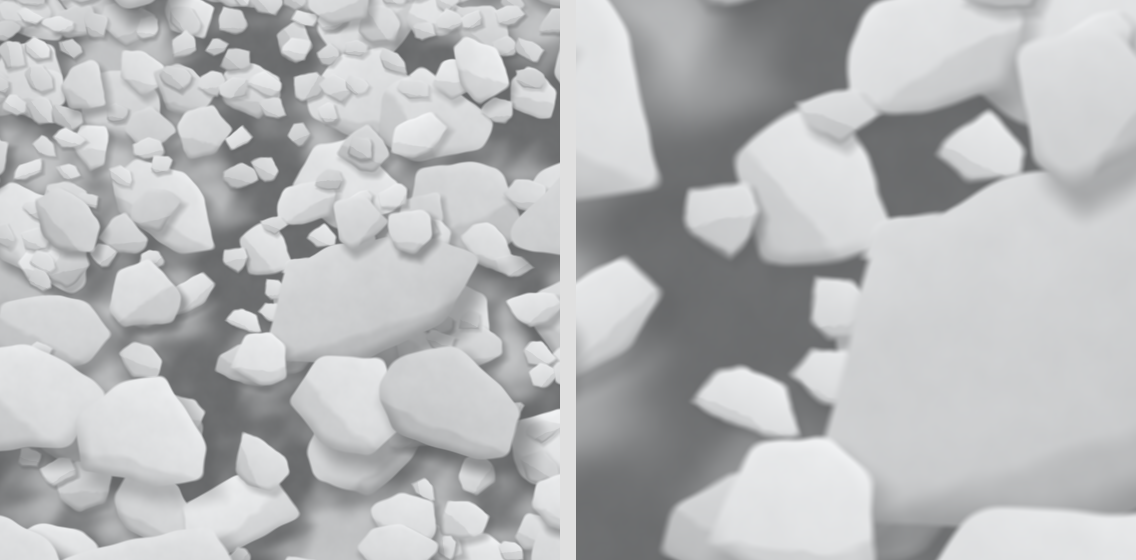
Left: the whole. Right: its middle third, enlarged.
A WebGL 1 fragment shader for this texture:

```glsl
precision highp float;
// Draws a heap of pale, softly lit broken stones with dark gaps between them.

uniform vec2 u_resolution;

const float TAU = 6.2831853;
const float EDGE_SOFTNESS = 0.0028;      // in canvas units
const float SHADOW_TONE = 0.38;
const float GROUND_DARK = 0.43;
const float GROUND_PALE = 0.76;
const float STONE_DARK = 0.805;
const float STONE_PALE = 0.895;
const vec2 SHADOW_SHIFT = vec2(0.07, -0.09); // in cells
const vec3 COOL_TINT = vec3(-0.004, 0.001, 0.006);

float hash(vec2 p) {
  return fract(sin(dot(p, vec2(127.1, 311.7))) * 43758.545);
}

// Layered sines, roughly -1 to 1.
float waves(vec2 p) {
  float sum = 0.0;
  float weight = 0.5;
  for (int i = 0; i < 4; i++) {
    p = mat2(0.8, 0.6, -0.6, 0.8) * p + 1.7;
    sum += weight * sin(p.x + 1.3 * sin(p.y)) * cos(0.8 * p.y);
    p *= 1.9;
    weight *= 0.6;
  }
  return sum;
}

float smoothMax(float a, float b, float k) {
  float h = max(k - abs(a - b), 0.0) / k;
  return max(a, b) + 0.25 * h * h * k;
}

// Signed distance to a rounded stone cut by seven random planes.
float stoneDistance(vec2 p, vec2 seed, float radius) {
  float d = -1.0;
  for (int k = 0; k < 7; k++) {
    float side = float(k);
    float turn = (side + 0.8 * hash(seed + side * 3.1)) * TAU / 7.0;
    float reach = radius * mix(0.72, 1.08, hash(seed + side * 5.3 + 9.0));
    d = smoothMax(d, dot(p, vec2(cos(turn), sin(turn))) - reach, 0.12 * radius);
  }
  return d;
}

// Light on one stone: pale crown, dimmer lower face and a soft crease.
float stoneTone(vec2 p, vec2 seed, float radius, float d) {
  vec2 q = p / radius;
  float tone = mix(STONE_DARK, STONE_PALE, hash(seed + 21.0));
  tone += 0.035 * clamp(q.y, -1.0, 1.0);
  float lean = mix(-0.9, 0.9, hash(seed + 23.0));
  float crease = dot(q, vec2(sin(lean), -cos(lean))) - mix(0.1, 0.6, hash(seed + 25.0));
  crease += 0.12 * waves(q * 2.5 + seed);
  tone -= 0.055 * smoothstep(-0.04, 0.10, crease);
  float rim = smoothstep(-0.22, 0.0, d / radius);
  tone -= 0.11 * rim * smoothstep(0.1, 0.9, -q.y);
  return tone + 0.02 * rim * smoothstep(0.2, 0.9, q.y);
}

// Paints a grid of scattered stones over the tone below.
float addStones(float tone, vec2 uv, float cells, float density, float cluster, float shade) {
  vec2 p = uv * cells + cells * 3.7;
  p += 0.035 * vec2(waves(p * 3.0), waves(p * 3.0 + 8.0));
  vec2 home = floor(p);
  float soft = EDGE_SOFTNESS * cells;
  for (int row = 0; row < 3; row++) {
    for (int col = 0; col < 3; col++) {
      vec2 cell = home + vec2(float(col) - 1.0, 1.0 - float(row));
      vec2 seed = cell + cells * 1.37;
      vec2 center = cell + 0.5 + 0.6 * (vec2(hash(seed), hash(seed + 4.0)) - 0.5);
      vec2 place = center / cells - 3.7;
      float chance = density + cluster * (waves(place * 5.0) + 0.7 * (place.y - 0.5));
      if (hash(seed + 7.0) < chance) {
        float tilt = 1.3 * (hash(seed + 11.0) - 0.6);
        float stretch = mix(1.0, 1.3, hash(seed + 13.0));
        float radius = mix(0.34, 0.52, hash(seed + 17.0));
        mat2 frame = mat2(cos(tilt), -sin(tilt), sin(tilt), cos(tilt));
        vec2 squash = vec2(1.0 / stretch, stretch);
        vec2 local = frame * (p - center) * squash;
        vec2 fallen = frame * (p - center - SHADOW_SHIFT) * squash;
        float shadow = 1.0 - smoothstep(-0.06, 0.10, stoneDistance(fallen, seed, radius));
        tone = mix(tone, SHADOW_TONE, shadow * shade * mix(0.4, 1.0, hash(seed + 19.0)));
        float d = stoneDistance(local, seed, radius);
        float cover = 1.0 - smoothstep(-soft, soft, d);
        tone = mix(tone, stoneTone(local, seed, radius, d), cover);
      }
    }
  }
  return tone;
}

void main() {
  vec2 uv = gl_FragCoord.xy / min(u_resolution.x, u_resolution.y);

  // Dim ground with paler patches of dust.
  float dust = smoothstep(-0.35, 0.55, waves(uv * 9.0 + 2.0));
  float tone = mix(GROUND_DARK, GROUND_PALE, dust);

  // Beds of stone, then rubble, then boulders and a few loose pieces.
  tone = addStones(tone, uv, 5.2, 0.85, 0.0, 0.55);
  tone = addStones(tone, uv, 10.0, 0.55, 0.5, 0.38);
  tone = addStones(tone, uv, 19.0, 0.28, 0.8, 0.42);
  tone = addStones(tone, uv, 3.4, 0.62, -0.5, 0.75);
  tone = addStones(tone, uv, 8.0, 0.22, 0.3, 0.6);

  // Faint mottling of the surfaces.
  tone += 0.012 * waves(uv * 38.0) + 0.006 * waves(uv * 110.0);
  gl_FragColor = vec4(clamp(vec3(tone) + COOL_TINT, 0.0, 1.0), 1.0);
}
```
